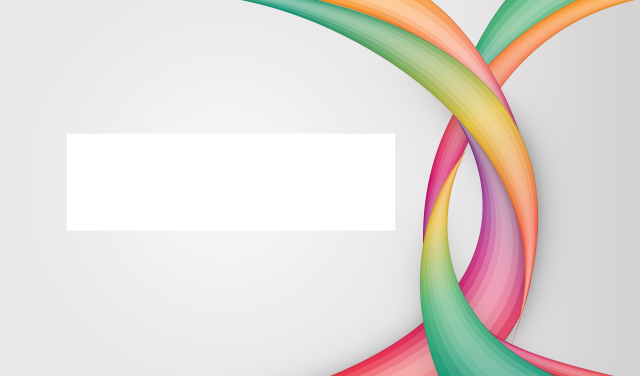
Give the GLSL for this background, as a Shadertoy shader.

```glsl
const vec3 TEAL = vec3(.10, .60, .48), GREEN = vec3(.30, .70, .48);
const vec3 YELLOW = vec3(.88, .74, .22), ORANGE = vec3(.97, .58, .15);
const vec3 RED = vec3(.92, .22, .27), SALMON = vec3(.95, .46, .36);
const vec3 MAGENTA = vec3(.84, .08, .42), PURPLE = vec3(.56, .22, .60);

// Cubic Bezier: the columns are its control points
vec2 bezier(mat4x2 curve, float t) {
    float s = 1. - t;
    return curve * vec4(s * s * s, 3. * s * s * t, 3. * s * t * t, t * t * t);
}

// x of a descending curve at height y, found by bisection
float edgeX(mat4x2 curve, float y) {
    float lo = 0., hi = 1.;
    for (int i = 0; i < 20; i++) {
        float mid = .5 * (lo + hi);
        if (bezier(curve, mid).y > y) lo = mid; else hi = mid;
    }
    return bezier(curve, .5 * (lo + hi)).x;
}

// Four evenly spaced colour stops
vec3 ramp(mat4x3 stops, float h) {
    h = clamp(h, 0., 1.) * 3.;
    vec3 c = mix(stops[0], stops[1], clamp(h, 0., 1.));
    c = mix(c, stops[2], clamp(h - 1., 0., 1.));
    return mix(c, stops[3], clamp(h - 2., 0., 1.));
}

// Banded ribbon between two curves, over a soft shadow
void ribbon(inout vec3 col, vec2 p, mat4x2 left, mat4x2 right, mat4x3 stops,
            float bands, float sheen, float shadow) {
    float l = edgeX(left, p.y), r = edgeX(right, p.y);
    float inside = min(p.x - l, r - p.x);
    float slope = max(length(vec2(dFdx(inside), dFdy(inside))), 1e-5);
    float pixels = inside / slope;
    float dist = pixels * 4.5 / iResolution.y;
    col *= 1. - shadow * exp(-max(-dist, 0.) / .13);

    float top = left[0].y, bottom = left[3].y;
    float cover = clamp(pixels + .5, 0., 1.) * step(bottom, p.y) * step(p.y, top);
    float across = clamp((p.x - l) / max(r - l, .001), 0., 1.);

    // Smoothed steps of tint, palest near the middle
    float s = across * bands;
    float blur = clamp(fwidth(s), .02, 1.);
    float q = (floor(s) + smoothstep(1. - blur, 1., fract(s))) / bands;
    vec3 tint = ramp(stops, (top - p.y) / (top - bottom) + .06 * (q - .5));
    float light = pow(max(sin(3.1416 * q), 0.), 1.3);
    tint = mix(tint, vec3(1., .96, .92), sheen * light);
    tint *= 1. - .1 * (1. - smoothstep(0., .03, dist));
    col = mix(col, tint, cover);
}

void mainImage(out vec4 fragColor, in vec2 fragCoord) {
    // The canvas is 4.5 units high
    vec2 p = fragCoord / iResolution.y * 4.5;

    // Pale backdrop, shaded to the right
    float glow = smoothstep(0., 2.9, length(p - vec2(2.7, 2.3)));
    vec3 col = mix(vec3(.965, .965, .97), vec3(.915, .908, .912), glow);
    col -= .085 * smoothstep(5.2, 7.8, p.x);

    // White panel
    vec2 box = abs(p - vec2(2.765, 2.32)) - vec2(1.965, .58);
    float panel = max(box.x, box.y) * iResolution.y / 4.5;
    col = mix(col, vec3(1.), clamp(.5 - panel, 0., 1.));

    // Green fold at the upper right
    ribbon(col, p, mat4x2(6.05, 4.5, 5.85, 4.25, 5.65, 3.9, 5.45, 3.4),
           mat4x2(6.95, 4.5, 6.5, 4.3, 6.1, 3.95, 5.6, 3.4),
           mat4x3(GREEN, GREEN, TEAL, YELLOW), 6., .45, 0.);

    // Orange to purple, passing behind
    ribbon(col, p, mat4x2(6.9, 4.5, 5.4, 3.75, 5., 2.5, 5.07, 1.42),
           mat4x2(7.6, 4.5, 5.9, 4.1, 5.5, 2.6, 5.07, 1.42),
           mat4x3(ORANGE, SALMON, MAGENTA, PURPLE), 7., .38, 0.);

    // Purple to red inner sweep
    float sweepShade = .16 * (1. - smoothstep(.5, 1.5, p.y));
    ribbon(col, p, mat4x2(5.45, 3.1, 5.95, 2.3, 6.15, .9, 3.95, 0.),
           mat4x2(5.45, 3.1, 6.6, 2.1, 6.7, .8, 5.6, 0.),
           mat4x3(PURPLE, vec3(.70, .32, .64), vec3(.88, .16, .46), RED),
           9., .6, sweepShade);

    // Pink fold along the main band
    ribbon(col, p, mat4x2(3.8, 4.5, 5.1, 4.2, 5.8, 3.6, 6.32, 2.55),
           mat4x2(5.15, 4.5, 5.55, 4.2, 6.1, 3.5, 6.32, 2.55),
           mat4x3(ORANGE, SALMON, vec3(.90, .25, .46), MAGENTA), 7., .6, 0.);

    // Main band, green through yellow to red
    float mainShade = .24 * smoothstep(.3, 1.5, p.y) * (1. - smoothstep(2.6, 3.9, p.y));
    ribbon(col, p, mat4x2(2.88, 4.5, 4.6, 4.17, 6.95, 2.5, 6.1, .32),
           mat4x2(3.8, 4.5, 5.6, 4.05, 7.15, 3., 6.1, .32),
           mat4x3(TEAL, YELLOW, vec3(.94, .32, .24), SALMON), 8., .48, mainShade);

    // Thin pink tail
    ribbon(col, p, mat4x2(5.6, .8, 5.75, .4, 6.1, .2, 6.6, 0.),
           mat4x2(5.6, .8, 5.85, .4, 6.5, .2, 7.35, 0.),
           mat4x3(PURPLE, MAGENTA, vec3(.92, .22, .45), RED), 6., .45, 0.);

    // Lower band, orange to teal
    float lowShade = .1 * (1. - smoothstep(1.2, 2.3, p.y));
    ribbon(col, p, mat4x2(5.58, 2.7, 5., 2., 4.85, 1., 5.25, 0.),
           mat4x2(5.58, 2.7, 5.15, 1.9, 5.25, .6, 6.65, 0.),
           mat4x3(ORANGE, YELLOW, GREEN, TEAL), 9., .42, lowShade);

    fragColor = vec4(col, 1.);
}
```
